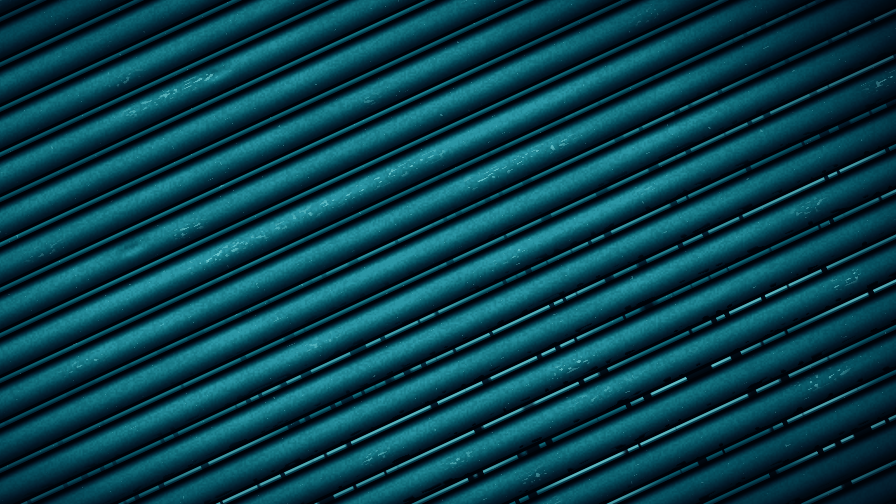
Write a Shadertoy shader that draws this texture.

```glsl
// Diagonal teal metal shutter: rounded slats, thin lips in dark gaps, scuffs and a vignette.

const float SLOPE_ANGLE = 0.434;   // radians
const float PITCH = 0.0813;        // slat spacing in canvas heights
const float PHASE = 0.347;
const vec3 BARE_METAL = vec3(0.50, 0.84, 0.86);

float hash(vec2 p) {
    vec3 q = fract(vec3(p.xyx) * 0.1031);
    q += dot(q, q.yzx + 33.33);
    return fract((q.x + q.y) * q.z);
}

float noise(vec2 p) {
    vec2 cell = floor(p), f = fract(p);
    f = f * f * (3.0 - 2.0 * f);
    return mix(mix(hash(cell), hash(cell + vec2(1, 0)), f.x),
               mix(hash(cell + vec2(0, 1)), hash(cell + vec2(1, 1)), f.x), f.y);
}

// Paint colour for a light level from 0 to 1
vec3 paint(float light) {
    vec3 shades[6] = vec3[6](
        vec3(0.00, 0.01, 0.03), vec3(0.01, 0.10, 0.16), vec3(0.01, 0.20, 0.26),
        vec3(0.02, 0.31, 0.37), vec3(0.07, 0.44, 0.49), vec3(0.16, 0.58, 0.64));
    vec3 color = shades[0];
    for (int i = 1; i < 6; i++)
        color = mix(color, shades[i], clamp(light * 5.0 - float(i - 1), 0.0, 1.0));
    return color;
}

// Light across one slat: crisp lower edge, slow rise, quicker fall at the top
float slatProfile(float t, float blur) {
    float rise = smoothstep(0.08, 0.62, t);
    float fall = 1.0 - smoothstep(0.68, 0.90, t);
    float edge = smoothstep(0.13 - blur, 0.13 + blur, t);
    return edge * (0.12 + 0.88 * rise) * fall;
}

// Thin strip centred at zero
float strip(float d, float halfWidth, float blur) {
    return 1.0 - smoothstep(halfWidth - blur, halfWidth + blur, abs(d));
}

// Sparse shallow dents: dark above, light below
float dent(float along, float t, float slat) {
    float x = along / 0.3;
    vec2 cell = vec2(floor(x), slat);
    float present = step(0.93, hash(cell + 41.0));
    vec2 d = vec2((fract(x) - 0.5) / 0.09, (t - 0.55) / 0.13);
    return -present * d.y * exp(-dot(d, d));
}

// Fine scratches gathered in patches
float scuffs(vec2 p, float t, float slat) {
    float patches = smoothstep(0.70, 0.88, noise(vec2(p.x * 7.0, slat * 5.3)));
    float fleck = smoothstep(0.70, 0.85, noise(p * vec2(130.0, 320.0)));
    float band = strip(t - 0.40 - 0.25 * hash(vec2(slat, 9.0)), 0.12, 0.10);
    float stray = smoothstep(0.955, 0.985, noise(p * vec2(110.0, 230.0) + 70.0));
    return max(patches * fleck * band, 0.5 * stray);
}

void mainImage(out vec4 fragColor, in vec2 fragCoord) {
    vec2 p = fragCoord / iResolution.y;
    vec2 uv = fragCoord / iResolution.xy;
    float blur = 0.6 / (iResolution.y * PITCH);

    // Coordinates along and across the slats
    vec2 dir = vec2(cos(SLOPE_ANGLE), sin(SLOPE_ANGLE));
    vec2 q = vec2(dot(p, dir), dot(p, vec2(-dir.y, dir.x)));
    float s = (q.y + PHASE) / PITCH + 0.02 * (noise(q * vec2(3.0, 9.0)) - 0.5);
    float slat = floor(s);
    float t = s - slat;
    float lipId = floor(s + 0.5);
    float lipOffset = s - lipId;

    // Vignette, deepest toward the right and the corners
    vec2 fromCenter = (uv - vec2(0.43, 0.50)) / vec2(0.80, 0.86);
    float vignette = 1.0 - smoothstep(0.03, 1.0, dot(fromCenter, fromCenter)) * 0.85;

    // Slat body with uneven, grainy paint
    float tone = 0.90 + 0.10 * hash(vec2(slat, 3.0));
    float mottling = 0.94 + 0.12 * noise(q * vec2(9.0, 45.0));
    float grain = 1.0 + 0.16 * (noise(p * 290.0) - 0.5);
    float light = slatProfile(t, blur) * tone * mottling * grain * vignette;
    light += 0.5 * dent(q.x, t, slat) * vignette;

    // Lip: bright upper rim, worn and glossy toward the lower right
    float gloss = smoothstep(-0.05, 0.75, uv.x - uv.y + 0.25);
    float wear = noise(vec2(q.x * 4.5, lipId * 7.1));
    float chip = smoothstep(0.70, 0.80, noise(vec2(q.x * 75.0, lipId * 13.7)));
    float lip = strip(lipOffset, 0.052, blur);
    float rim = smoothstep(-0.04, 0.03, lipOffset);
    float lipLight = mix(0.45, 0.85, rim) * mix(0.85, 1.1, wear) * mix(vignette, 1.0, 0.4 * gloss);
    light = mix(light, lipLight * (1.0 - 0.9 * chip * gloss), lip);

    // Flakes of lost paint beside the lip
    float flake = smoothstep(0.66, 0.76, noise(q * vec2(75.0, 190.0) + 20.0));
    light *= 1.0 - 0.9 * flake * gloss * strip(lipOffset - 0.15, 0.06, 0.04);

    vec3 color = paint(clamp(light, 0.0, 1.0));

    // Exposed metal on scuffs and on the brightest lip stretches
    float shine = strip(lipOffset - 0.02, 0.028, blur) * gloss * smoothstep(0.35, 0.75, wear) * (1.0 - chip);
    float bare = max(0.7 * scuffs(q, t, slat) * smoothstep(0.1, 0.4, light), 0.8 * shine);
    color = mix(color, BARE_METAL, bare * mix(0.4, 1.0, vignette));

    fragColor = vec4(color, 1.0);
}
```
